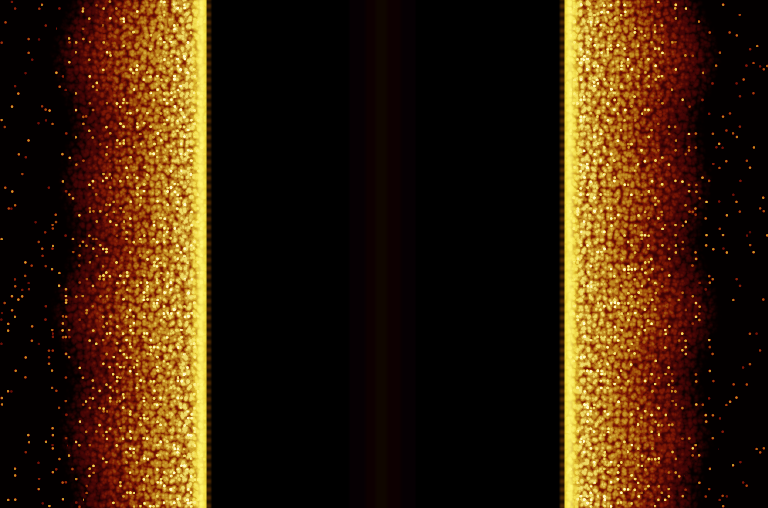
A WebGL 1 fragment shader for this background:

```glsl
precision highp float;

uniform vec2 u_resolution;

const float TAU = 6.2831853;
const float BAND_CENTER = 0.502;
const float BAND_HALF_GAP = 0.233;

vec2 hash2(vec2 p) {
  vec2 q = vec2(dot(p, vec2(127.1, 311.7)), dot(p, vec2(269.5, 183.3)));
  return fract(sin(q) * 43758.55);
}

// Distance to the nearest jittered point, kept close to its row
float cellDistance(vec2 p, vec2 jitter) {
  vec2 cell = floor(p);
  float nearest = 2.0;
  for (int j = -1; j <= 1; j++) {
    for (int i = -1; i <= 1; i++) {
      vec2 id = cell + vec2(float(i), float(j));
      vec2 point = id + 0.5 + jitter * (hash2(id) - 0.5);
      nearest = min(nearest, length(p - point));
    }
  }
  return nearest;
}

// Sparse round glints, one possible per cell
float glints(vec2 p, float density) {
  vec2 id = floor(p);
  vec2 offset = 0.3 * (hash2(id + 17.0) - 0.5);
  float lit = step(1.0 - density, hash2(id + 53.0).x);
  return lit * (1.0 - smoothstep(0.2, 0.6, length(fract(p) - 0.5 - offset)));
}

vec3 emberColor(float heat) {
  vec3 color = mix(vec3(0.012, 0.0, 0.0), vec3(0.27, 0.02, 0.02), smoothstep(0.04, 0.22, heat));
  color = mix(color, vec3(0.49, 0.09, 0.02), smoothstep(0.2, 0.38, heat));
  color = mix(color, vec3(0.63, 0.32, 0.04), smoothstep(0.36, 0.53, heat));
  color = mix(color, vec3(0.76, 0.55, 0.13), smoothstep(0.5, 0.7, heat));
  color = mix(color, vec3(0.93, 0.85, 0.39), smoothstep(0.7, 0.95, heat));
  return mix(color, vec3(1.0, 0.97, 0.8), smoothstep(1.0, 1.3, heat));
}

float stripe(float x, float left, float right, float blur) {
  return smoothstep(left - blur, left + blur, x)
       * (1.0 - smoothstep(right - blur, right + blur, x));
}

// Faint nested stripes between the bands
vec3 centerStripes(float x) {
  vec3 color = vec3(0.025, 0.0, 0.012) * stripe(x, 0.455, 0.541, 0.002);
  color = mix(color, vec3(0.05, 0.0, 0.004), stripe(x, 0.476, 0.522, 0.003));
  return mix(color, vec3(0.06, 0.022, 0.0), stripe(x, 0.489, 0.504, 0.003));
}

// Knitted grain cooling away from the inner edge
vec3 emberBand(vec2 p, float depth) {
  float sway = 0.009 * sin(TAU * (p.y * 4.0 + 0.2)) + 0.005 * sin(TAU * p.y * 2.0);
  float heat = clamp(0.86 - 4.3 * (depth + sway * smoothstep(0.03, 0.1, depth)), 0.0, 0.9);

  vec2 knit = p * vec2(72.0, 62.0);
  knit.y += 0.16 * sin(TAU * p.x * 31.0) + 0.1 * sin(TAU * (p.x * 17.0 + p.y * 9.0));
  float blob = 1.0 - smoothstep(0.12, 0.72, cellDistance(knit, vec2(0.8, 0.4)));
  float fine = 1.0 - smoothstep(0.1, 0.8, cellDistance(p * 135.0, vec2(1.0)));
  heat *= 0.5 + 0.6 * blob + 0.35 * fine;

  float density = mix(0.04, 0.12, smoothstep(0.24, 0.1, depth));
  float glint = glints(p * 150.0, density);
  float strength = 0.28 + 0.5 * hash2(floor(p * 150.0) + 91.0).y;
  return emberColor(heat + glint * strength);
}

void main() {
  vec2 uv = gl_FragCoord.xy / u_resolution;
  vec2 p = gl_FragCoord.xy / u_resolution.y;
  float depth = abs(uv.x - BAND_CENTER) - BAND_HALF_GAP;
  float pixel = 1.0 / u_resolution.x;

  vec3 color = centerStripes(uv.x);

  // Dim beaded fringe
  float beads = 0.7 + 0.3 * sin(TAU * p.y * 62.0);
  color += vec3(0.3, 0.16, 0.01) * beads * stripe(depth, -0.006, 0.001, 0.002);

  // Textured bands with a hot inner rim
  vec3 band = emberBand(p, max(depth, 0.0));
  float rim = 1.0 - smoothstep(0.006, 0.025, depth);
  vec3 rimColor = mix(vec3(0.96, 0.87, 0.2), vec3(1.0, 0.96, 0.42), stripe(depth, 0.003, 0.012, 0.004));
  band = mix(band, rimColor, 0.88 * rim);
  color = mix(color, band, smoothstep(-pixel, pixel, depth));

  gl_FragColor = vec4(color, 1.0);
}
```
